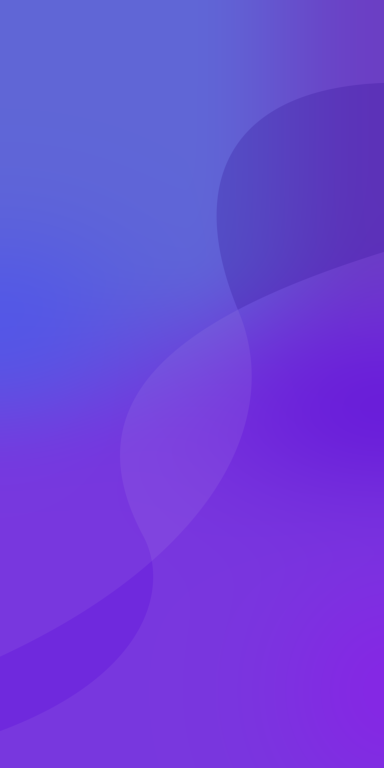
A Shadertoy shader for this background:

```glsl
// Two S-shaped curves cross over a soft blue-to-violet gradient.
// Each curve is a pair of cubic Beziers that fall steadily in y, solved by bisection;
// the areas between the curves are shaded or tinted, over a field of gaussian glows.

#define SKY vec3(0.375, 0.400, 0.840)
#define PLUM vec3(0.420, 0.245, 0.770)
#define VIOLET vec3(0.472, 0.216, 0.870)
#define INDIGO vec3(0.310, 0.330, 0.920)
#define DEEP_VIOLET vec3(0.405, 0.100, 0.850)
#define MAGENTA vec3(0.530, 0.140, 0.900)
#define SHADE_TOP vec3(0.180, 0.050, 0.580)
#define SHADE_LOW vec3(0.320, 0.000, 0.860)
#define TINT vec3(0.700, 0.600, 0.900)
#define SHADE_AMOUNT 0.25
#define TINT_AMOUNT 0.14

vec2 bezier(vec2 a, vec2 b, vec2 c, vec2 d, float t) {
    float s = 1.0 - t;
    return s * s * s * a + 3.0 * s * t * (s * b + t * c) + t * t * t * d;
}

vec2 bezierTangent(vec2 a, vec2 b, vec2 c, vec2 d, float t) {
    float s = 1.0 - t;
    return s * s * (b - a) + 2.0 * s * t * (c - b) + t * t * (d - c);
}

// Smooth coverage of the area right of and below one descending segment
float segmentCoverage(vec2 p, vec2 a, vec2 b, vec2 c, vec2 d) {
    float lo = 0.0, hi = 1.0;
    for (int i = 0; i < 18; i++) {
        float mid = 0.5 * (lo + hi);
        if (bezier(a, b, c, d, mid).y > p.y) lo = mid;
        else hi = mid;
    }
    float t = 0.5 * (lo + hi);
    vec2 tangent = normalize(bezierTangent(a, b, c, d, t) * iResolution.xy);
    vec2 offset = (p - bezier(a, b, c, d, t)) * iResolution.xy;
    float signedDist = tangent.x * offset.y - tangent.y * offset.x;
    return smoothstep(-0.8, 0.8, signedDist);
}

float upperCurve(vec2 p) {
    vec2 joint = vec2(0.620, 0.596);
    if (p.y > joint.y)
        return segmentCoverage(p, vec2(1.0, 0.892), vec2(0.604, 0.885), vec2(0.479, 0.766), joint);
    return segmentCoverage(p, joint, vec2(0.742, 0.453), vec2(0.552, 0.273), vec2(0.0, 0.145));
}

float lowerCurve(vec2 p) {
    vec2 joint = vec2(0.372, 0.303);
    if (p.y > joint.y)
        return segmentCoverage(p, vec2(1.0, 0.672), vec2(0.482, 0.591), vec2(0.177, 0.486), joint);
    return segmentCoverage(p, joint, vec2(0.443, 0.238), vec2(0.391, 0.121), vec2(0.0, 0.048));
}

float glow(vec2 p, vec2 center, vec2 radius) {
    vec2 d = (p - center) / radius;
    return exp(-dot(d, d));
}

vec3 backdrop(vec2 p) {
    vec3 top = mix(SKY, PLUM, smoothstep(0.48, 1.0, p.x));
    vec3 color = mix(VIOLET, top, smoothstep(0.38, 0.64, p.y - 0.06 * p.x));
    color = mix(color, INDIGO, 0.75 * glow(p, vec2(0.0, 0.58), vec2(0.35, 0.13)));
    color = mix(color, DEEP_VIOLET, 0.85 * glow(p, vec2(1.0, 0.47), vec2(0.45, 0.13)));
    return mix(color, MAGENTA, 0.8 * glow(p, vec2(1.02, 0.10), vec2(0.30, 0.16)));
}

void mainImage(out vec4 fragColor, in vec2 fragCoord) {
    vec2 p = fragCoord / iResolution.xy;
    vec3 color = backdrop(p);

    // Areas enclosed by exactly one of the two curves
    float upper = upperCurve(p);
    float lower = lowerCurve(p);
    vec3 shade = mix(SHADE_LOW, SHADE_TOP, smoothstep(0.3, 0.6, p.y));
    color = mix(color, shade, SHADE_AMOUNT * upper * (1.0 - lower));
    color = mix(color, TINT, TINT_AMOUNT * lower * (1.0 - upper));

    fragColor = vec4(color, 1.0);
}
```
